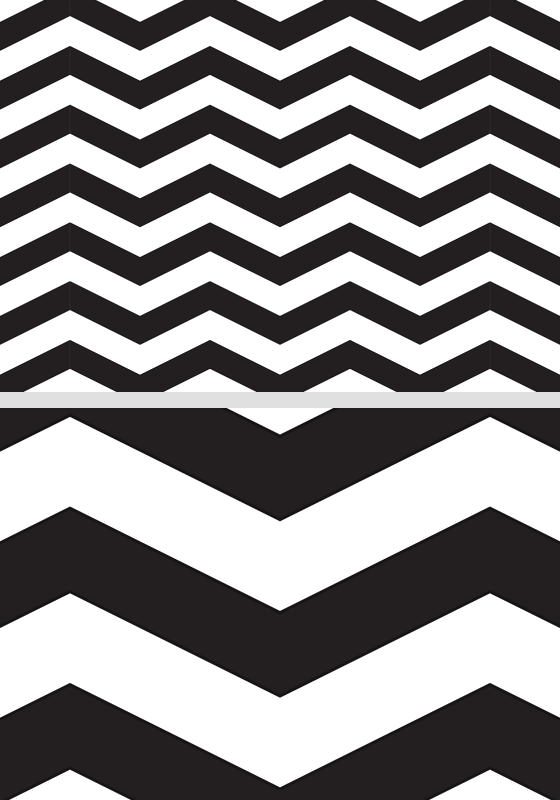
Top: the whole. Bottom: its middle third, enlarged.
This pattern is drawn by a Shadertoy shader. Its source:

```glsl
// Black chevron stripes on white: a triangle wave shifts rows repeated by fract,
// and each stripe is a vertical distance scaled by the slope of the wave.
// Stripes have a slightly darker rim and two faint vertical hairline seams.

const float COLUMNS = 4.0;          // zigzags across the canvas
const float ROW_PITCH = 0.15;       // all lengths in canvas heights
const float STRIPE_WIDTH = 0.0738;  // measured vertically
const float WAVE_HEIGHT = 0.0888;   // valley to peak
const float FIRST_PEAK = 0.1171;    // stripe top at a peak, below canvas top
const float RIM_WIDTH = 0.0025;
const float SEAM_WIDTH = 0.0014;
const float SEAM_OFFSET = 0.375;    // from centre, in canvas widths
const float SEAM_STRENGTH = 0.5;

const vec3 PAPER = vec3(1.0);
const vec3 INK = vec3(0.137, 0.122, 0.126);
const vec3 RIM_INK = vec3(0.09, 0.08, 0.08);
const vec3 SEAM_INK = vec3(0.30, 0.29, 0.29);

// Zero at each peak, one at each valley; valleys lie on the canvas sides.
float triangleWave(float x) {
    return abs(2.0 * fract(x) - 1.0);
}

// Signed distance to the nearest stripe, negative inside.
float chevronDistance(vec2 uv, float aspect) {
    float depth = 1.0 - uv.y - FIRST_PEAK - WAVE_HEIGHT * triangleWave(uv.x * COLUMNS);
    float fromMiddle = (fract((depth - 0.5 * STRIPE_WIDTH) / ROW_PITCH + 0.5) - 0.5) * ROW_PITCH;
    float slope = 2.0 * WAVE_HEIGHT * COLUMNS / aspect;
    return (abs(fromMiddle) - 0.5 * STRIPE_WIDTH) * inversesqrt(1.0 + slope * slope);
}

void mainImage(out vec4 fragColor, in vec2 fragCoord) {
    vec2 uv = fragCoord / iResolution.xy;
    float aspect = iResolution.x / iResolution.y;
    float pixel = 1.0 / iResolution.y;

    // Stripe coverage and its darker rim
    float d = chevronDistance(uv, aspect);
    float stripe = clamp(0.5 - d / pixel, 0.0, 1.0);
    float core = clamp(0.5 - (d + RIM_WIDTH) / pixel, 0.0, 1.0);
    vec3 ink = mix(RIM_INK, INK, core);

    // Hairline seams, visible only in the ink
    float seamDistance = abs(abs(uv.x - 0.5) - SEAM_OFFSET) * aspect;
    float seam = clamp((0.5 * (SEAM_WIDTH + pixel) - seamDistance) / pixel, 0.0, 1.0);
    ink = mix(ink, SEAM_INK, seam * SEAM_STRENGTH);

    fragColor = vec4(mix(PAPER, ink, stripe), 1.0);
}
```
